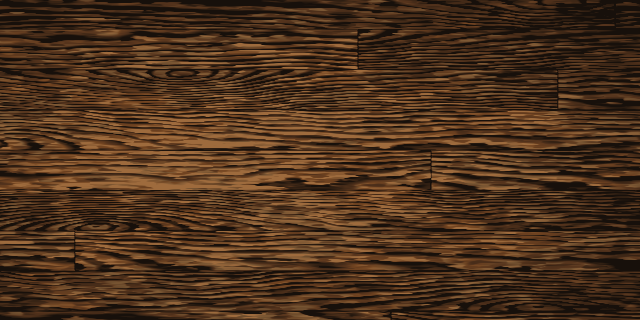
Reproduce this texture procedurally as a WebGL 1 fragment shader.

```glsl
precision highp float;
// Dark stained oak floor: horizontal planks with cathedral grain and fine fibres.
uniform vec2 u_resolution;

#define ROWS 7.95          // planks per canvas height
#define ROW_SHIFT 0.78     // vertical offset of the rows
#define RING_DENSITY 72.0  // growth rings per canvas height
#define RING_STRETCH 0.2   // flattening of the ring ellipses
#define RING_REACH 0.5     // distance at which arches turn straight
#define LINE_WIDTH 0.25    // mean share of dark latewood
#define LINE_DEPTH 0.62    // darkness of the latewood
#define FIBRE_DEPTH 0.6    // contrast of the fibres
#define BASE_TONE 0.84
#define VIGNETTE 0.95

const vec3 SOOT  = vec3(0.09, 0.062, 0.042);
const vec3 UMBER = vec3(0.22, 0.14, 0.08);
const vec3 BROWN = vec3(0.33, 0.20, 0.11);
const vec3 AMBER = vec3(0.45, 0.27, 0.13);
const vec3 TAN   = vec3(0.45, 0.32, 0.19);
const vec3 HONEY = vec3(0.62, 0.42, 0.24);

float hash(vec2 p) {
  return fract(sin(dot(p, vec2(127.1, 311.7))) * 43758.5);
}

// Smooth cellular noise: random cell values blended by distance.
float cells(vec2 p) {
  vec2 base = floor(p), f = p - base;
  float sum = 0.0, weight = 0.0;
  for (int j = -1; j <= 1; j++) {
    for (int i = -1; i <= 1; i++) {
      vec2 o = vec2(float(i), float(j));
      vec2 id = base + o;
      vec2 d = o + vec2(hash(id), hash(id + 37.3)) - f;
      float w = exp(-9.0 * dot(d, d));
      sum += w * hash(id + 71.9);
      weight += w;
    }
  }
  return sum / weight;
}

// Layered sines for slow drifts, roughly -1 to 1.
float waves(vec2 p, float seed) {
  float a = sin(p.x * 3.1 + seed + 1.7 * sin(p.y * 9.0 + seed * 2.0));
  float b = sin(p.x * 7.3 - p.y * 21.0 + seed * 3.1);
  float c = sin(p.x * 17.0 + p.y * 34.0 + seed * 1.7);
  return (a + 0.6 * b + 0.4 * c) / 2.0;
}

// Dark latewood bands around an off-centre, flattened heart.
float rings(vec2 p, float v, vec2 plank, float seed, float fibre) {
  float side = hash(plank + 5.1) < 0.5 ? v : 1.0 - v;
  float dx = p.x - mix(-0.1, 2.1, hash(plank + 9.7));
  float dy = (side - mix(0.1, 0.45, hash(plank + 2.3))) / ROWS;
  dy += 0.006 * sin(p.x * 4.3 + seed) + 0.003 * sin(p.x * 11.0 + seed * 2.7)
      + 0.0015 * sin(p.x * 29.0 + p.y * 40.0 + seed);
  float reach = RING_STRETCH * dx / sqrt(1.0 + dx * dx / (RING_REACH * RING_REACH));
  float radius = length(vec2(reach, dy)) + 0.5 * dy;
  float density = RING_DENSITY * mix(0.8, 1.25, hash(plank + 4.4));
  float phase = radius * density + 0.4 * waves(p * 1.6, seed + 2.0) + 0.5 * (fibre - 0.5);
  float s = fract(phase);
  float width = LINE_WIDTH + 0.2 * waves(p, seed) + 0.12 * (hash(vec2(floor(phase), seed)) - 0.5);
  float line = smoothstep(0.7 - width, 1.0 - width, s) * (1.0 - smoothstep(0.86, 1.0, s));
  return line * smoothstep(-0.08, 0.12, width);
}

// Stain colours from dark to light.
vec3 stain(float t, float dull) {
  vec3 c = mix(SOOT, UMBER, clamp((t - 0.06) / 0.24, 0.0, 1.0));
  c = mix(c, BROWN, clamp((t - 0.30) / 0.23, 0.0, 1.0));
  c = mix(c, mix(AMBER, TAN, dull), clamp((t - 0.53) / 0.21, 0.0, 1.0));
  return mix(c, HONEY, clamp((t - 0.74) / 0.2, 0.0, 1.0));
}

void main() {
  vec2 uv = gl_FragCoord.xy / u_resolution;
  vec2 p = gl_FragCoord.xy / u_resolution.y;

  // Plank layout: one butt joint in each row
  float y = p.y * ROWS + ROW_SHIFT;
  float row = floor(y), v = y - row;
  float joint = 2.3 * hash(vec2(row, 8.2));
  vec2 plank = vec2(row, step(joint, p.x) * 17.0);
  float seed = 40.0 * hash(plank + 1.3);

  // Fibres, stretched along the plank
  vec2 q = p + vec2(seed, 0.003 * sin(p.x * 5.0 + seed));
  float coarse = cells(q * vec2(8.0, 85.0));
  float fine = cells(q * vec2(24.0, 170.0) + 13.0);
  float pores = smoothstep(0.68, 0.9, cells(q * vec2(14.0, 130.0) + 51.0));

  // Tone of the wood
  vec2 fade = uv - vec2(0.42, 0.45);
  float tone = BASE_TONE - VIGNETTE * dot(fade, fade);
  tone += 0.2 * (hash(plank + 6.6) - 0.5) + 0.07 * waves(p * 1.3, seed + 7.0);
  tone += FIBRE_DEPTH * (0.45 * (coarse - 0.5) + 0.8 * (fine - 0.5));
  tone -= LINE_DEPTH * rings(p, v, plank, seed, 0.6 * coarse + 0.4 * fine);
  tone -= 0.22 * pores;

  // Seams between planks
  float gap = min(min(v, 1.0 - v) / ROWS, abs(p.x - joint));
  tone -= 0.35 * (1.0 - smoothstep(0.0008, 0.004, gap));

  float dull = smoothstep(0.3, 0.7, 0.5 + 0.4 * waves(p * 2.0, 3.0) + 0.6 * (fine - 0.5));
  gl_FragColor = vec4(stain(tone, dull), 1.0);
}
```
